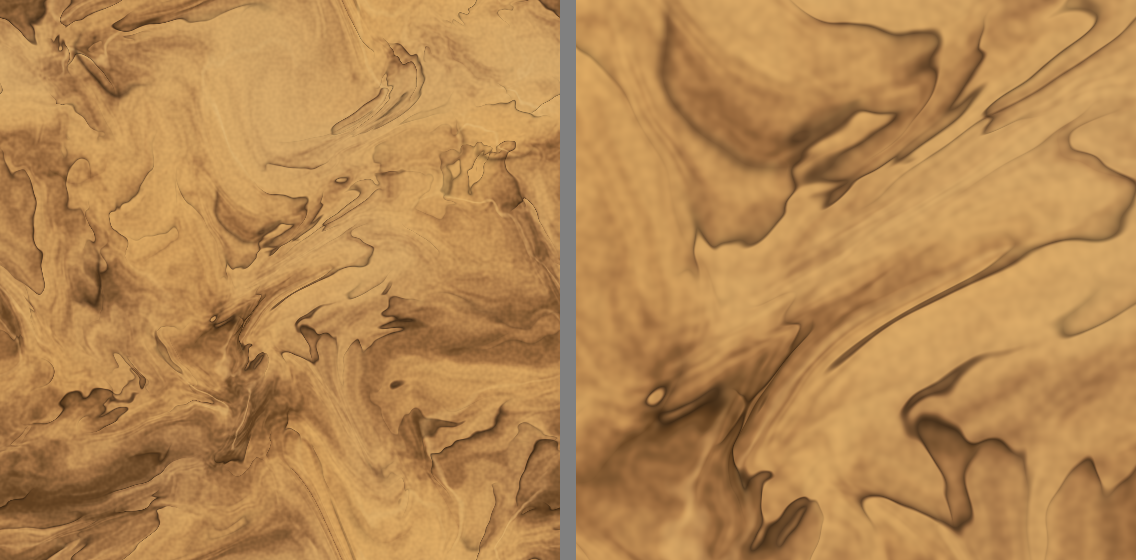
Left, the full canvas; right, a detail of the centre.
Write a three.js fragment shader that draws this texture.

```glsl
// Seamless swirled clay: folded tan and brown layers with creases, lobes and pale strands.
varying vec2 vUv;

const float TAU = 6.2831853;

// Clay colours, dark to light
const vec3 UMBER  = vec3(0.39, 0.255, 0.125);
const vec3 BROWN  = vec3(0.50, 0.345, 0.195);
const vec3 SIENNA = vec3(0.595, 0.41, 0.24);
const vec3 OCHRE  = vec3(0.68, 0.485, 0.29);
const vec3 TAN    = vec3(0.75, 0.555, 0.33);
const vec3 SAND   = vec3(0.84, 0.65, 0.39);
const vec3 CREAM  = vec3(0.90, 0.75, 0.50);

// Shape and contrast
const float SWIRL = 0.05;         // strength of the layered sine warp
const float CURL = 0.085;         // strength of the noise warp
const float BROAD_CELLS = 4.0;    // repeats of the large patches
const float FOLD_COUNT = 2.3;     // overlapping sheets per unit of height
const float LOBE_CELLS = 5.0;     // repeats of the rounded lobes
const float LOBE_SHARE = 0.6;     // part of the cells that hold a lobe
const float BRIGHTNESS = 0.33;
const float BROAD_CONTRAST = 2.4;
const float FINE_CONTRAST = 1.0;
const float RELIEF = 1.6;         // light from above on the fine bumps

vec2 hash2(vec2 p) {
  vec3 q = fract(p.xyx * vec3(0.1031, 0.1030, 0.0973));
  q += dot(q, q.yzx + 33.33);
  return fract((q.xx + q.yz) * q.zy);
}

float corner(vec2 cell, vec2 f, vec2 c, vec2 cells, float seed) {
  vec2 id = floor(mod(cell + c + 0.5, cells));
  float angle = TAU * hash2(id + seed).x;
  return dot(vec2(cos(angle), sin(angle)), f - c);
}

// Gradient noise that wraps after a whole number of cells
float noise(vec2 uv, vec2 cells, float seed) {
  vec2 p = uv * cells, i = floor(p), f = p - i;
  vec2 u = f * f * f * (f * (f * 6.0 - 15.0) + 10.0), e = vec2(0.0, 1.0);
  float low = mix(corner(i, f, e.xx, cells, seed), corner(i, f, e.yx, cells, seed), u.x);
  float high = mix(corner(i, f, e.xy, cells, seed), corner(i, f, e.yy, cells, seed), u.x);
  return mix(low, high, u.y);
}

float fbm(vec2 uv, float cells, float seed) {
  float sum = 0.0, amp = 1.0;
  for (int i = 0; i < 4; i++) {
    sum += amp * noise(uv, vec2(cells), seed);
    cells *= 2.0;
    amp *= 0.48;
    seed += 7.0;
  }
  return sum;
}

// Layered sines with whole wave numbers, then a finer curl
vec2 swirl(vec2 p) {
  for (int i = 1; i < 5; i++) {
    float k = float(i);
    p.x += SWIRL / k * sin(TAU * (k * p.y + p.x) + 1.7 * k * k);
    p.y += SWIRL / k * sin(TAU * (k * p.x - p.y) + 2.9 * k);
  }
  return p + CURL * vec2(fbm(p, 5.0, 11.0), fbm(p, 5.0, 53.0));
}

// Sheet edges along the steps of a height: x = slope, y = soft shadow, z = thin line
vec3 fold(float height) {
  float s = fract(height), edge = smoothstep(0.95, 1.0, s);
  return vec3(s * (1.0 - edge) - 0.4, max(exp(-7.0 * s), edge), max(exp(-32.0 * s), edge * edge));
}

// Cellular lobes: x = soft shade, y = thin rim line, both on one side
vec2 lobes(vec2 uv) {
  vec2 p = uv * LOBE_CELLS, i = floor(p), f = p - i, result = vec2(0.0);
  for (int n = 0; n < 9; n++) {
    vec2 g = vec2(mod(float(n), 3.0), floor((float(n) + 0.5) / 3.0)) - 1.0;
    vec2 id = floor(mod(i + g + 0.5, LOBE_CELLS));
    vec2 place = hash2(id + 71.0), kind = hash2(id + 97.0);
    vec2 o = f - floor(g + 0.5) - 0.25 - 0.5 * place;
    float d = length(o) - mix(0.2, 0.42, kind.y);
    float tilt = (place.x - 0.5) * 2.4;
    float side = dot(o, vec2(sin(tilt), -cos(tilt))) / (length(o) + 0.001);
    float weight = smoothstep(-0.1, 0.9, side) * step(kind.x, LOBE_SHARE);
    float shade = d > 0.0 ? exp(-30.0 * d) : exp(8.0 * d);
    result = max(result, weight * vec2(shade, exp(-d * d * 1800.0)));
  }
  return result;
}

vec3 clayColour(float q) {
  vec3 c = mix(UMBER, BROWN, clamp((q - 0.02) / 0.08, 0.0, 1.0));
  c = mix(c, SIENNA, clamp((q - 0.10) / 0.11, 0.0, 1.0));
  c = mix(c, OCHRE, clamp((q - 0.21) / 0.17, 0.0, 1.0));
  c = mix(c, TAN, clamp((q - 0.38) / 0.22, 0.0, 1.0));
  return mix(c, SAND, clamp((q - 0.60) / 0.36, 0.0, 1.0));
}

void main() {
  vec2 p = swirl(vUv), halfWarp = mix(vUv, p, 0.6);

  // Large patches, darker in the lower left
  float bias = 0.65 * sin(TAU * (halfWarp.y - 0.53)) - 0.3 * cos(TAU * (halfWarp.x - 0.3));
  float tone = BRIGHTNESS + bias + BROAD_CONTRAST * fbm(p, BROAD_CELLS, 5.0);

  // Overlapping sheets, large and small, with broken creases under their edges
  float height = FOLD_COUNT * fbm(p, 3.0, 31.0);
  vec3 sheet = fold(height) * smoothstep(-0.1, 0.3, noise(p, vec2(6.0), 41.0));
  vec3 flake = fold(1.5 * fbm(p, 6.0, 47.0)) * smoothstep(0.0, 0.35, noise(p, vec2(7.0), 43.0));
  tone += 0.9 * sheet.x - 0.8 * sheet.y + 0.7 * flake.x - 0.6 * flake.y;

  // Rounded lobes
  vec2 lobe = lobes(halfWarp);
  tone -= 1.1 * lobe.x;
  float rim = lobe.y * smoothstep(-0.2, 0.3, noise(p, vec2(7.0), 83.0));
  float line = max(max(sheet.z, flake.z), 0.8 * rim);

  // Marbled bands, lit bumps, fibres and grain
  float fine = fbm(p, 10.0, 61.0);
  tone += FINE_CONTRAST * fine + 0.14 * sin(TAU * 4.0 * height + 4.0 * fine);
  tone += RELIEF * (fine - fbm(p + vec2(-0.004, 0.009), 10.0, 61.0));
  float fibre = noise(p, vec2(16.0, 72.0), 19.0) + 0.7 * noise(p, vec2(80.0, 22.0), 29.0);
  float grain = noise(vUv, vec2(140.0), 3.0);
  tone += 0.42 * fibre + 0.3 * grain;

  // Pale strands
  float ridge = 1.0 - smoothstep(0.0, 0.06, abs(noise(p, vec2(7.0), 23.0) + 0.15 * fine));
  float strand = ridge * smoothstep(0.0, 0.35, noise(p, vec2(4.0), 37.0));
  tone += 0.8 * strand;

  vec3 colour = clayColour(1.0 / (1.0 + exp(-1.7 * tone)));
  colour = mix(colour, CREAM, 0.22 * strand + 0.3 * smoothstep(1.9, 3.4, tone));
  colour *= (1.0 - 0.36 * line) * (1.0 + 0.03 * fibre + 0.04 * grain);
  colour *= 1.0 + vec3(0.03, 0.0, -0.08) * noise(p, vec2(4.0), 67.0);
  gl_FragColor = vec4(colour, 1.0);
}
```
